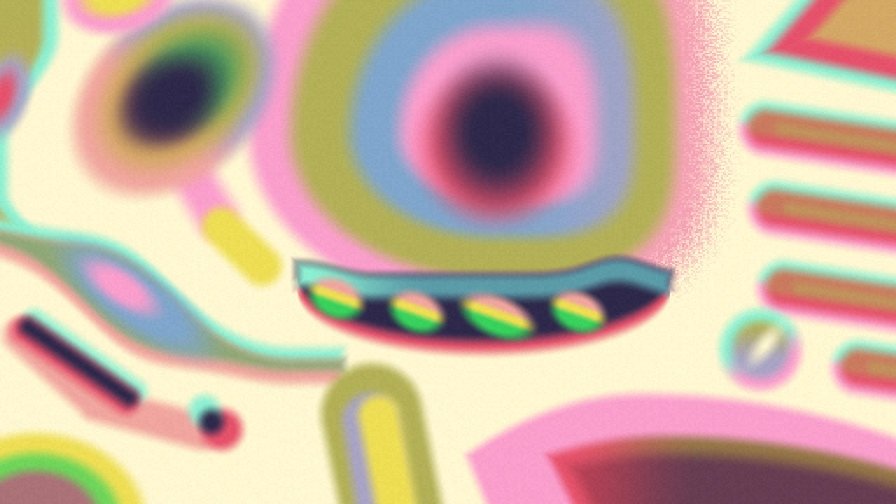
Give the GLSL for this background, as a Shadertoy shader.

```glsl
const vec3 CREAM = vec3(1, .97, .82), PINK = vec3(.98, .62, .8), RED = vec3(.9, .32, .42);
const vec3 NAVY = vec3(.18, .16, .29), MAROON = vec3(.4, .24, .32), OLIVE = vec3(.7, .69, .34);
const vec3 TAN = vec3(.83, .66, .4), PEACH = vec3(.94, .65, .62), BLUE = vec3(.5, .65, .8);
const vec3 LILAC = vec3(.66, .64, .77), TEAL = vec3(.36, .61, .66), MINT = vec3(.55, .94, .82);
const vec3 YELLOW = vec3(.93, .87, .33), GREEN = vec3(.22, .82, .36);

vec2 p;    // position, canvas height = 1
vec3 col;  // colour painted so far

float hash(vec2 v) { return fract(sin(dot(v, vec2(127.1, 311.7))) * 43758.5453); }

float capsule(vec2 a, vec2 b, float r) {
  vec2 ab = b - a;
  return length(p - a - ab * clamp(dot(p - a, ab) / dot(ab, ab), 0., 1.)) - r;
}

// Approximate distance to a turned ellipse
float oval(vec2 c, vec2 r, float angle) {
  float s = sin(angle), k = cos(angle);
  return (length(mat2(k, -s, s, k) * (p - c) / r) - 1.) * min(r.x, r.y);
}

void paint(vec3 ink, float d, float soft) { col = mix(col, ink, 1. - smoothstep(-soft, soft, d)); }
void paint(vec3 ink, float d) { paint(ink, d, .016); }

// Large rounded rings with a dark core
void bigRings(float grain) {
  vec2 q = p - vec2(.984, .734);
  vec2 n = abs(q) / vec2(q.x < 0. ? .49 : .428, q.y < 0. ? .347 : .55);
  float k = q.x < 0. ? 2. : 3., right = smoothstep(0., .35, q.x);
  float d = pow(pow(n.x, k) + pow(n.y, k), 1. / k);
  paint(mix(PINK, PEACH, right * .5), d - 1. + grain * .12 * right, .05 + .07 * right);
  paint(OLIVE, d - .83, .06);
  paint(mix(BLUE, LILAC, right), d - .59 - .06 * right, .06);
  paint(PINK, d - .39 - .13 * right, .06);
  paint(RED, length(q + vec2(0, .024)) - .14, .045);
  paint(NAVY, oval(vec2(.988, .737), vec2(.098, .118), 0.), .055);
}

// Tilted small rings with a stem and a yellow tip
void smallRings() {
  vec2 c = vec2(.345, .808);
  float side = smoothstep(-.1, .12, p.x - c.x + p.y - c.y);
  paint(PINK, capsule(vec2(.37, .67), vec2(.43, .57), .04), .025);
  paint(YELLOW, capsule(vec2(.44, .55), vec2(.52, .472), .038));
  paint(mix(PEACH, LILAC, side), oval(c, vec2(.225, .162), .75), .022);
  paint(mix(TAN, OLIVE, side), oval(c + .01, vec2(.18, .125), .75), .025);
  paint(mix(MAROON, vec3(.3, .6, .36), side), oval(c + .014, vec2(.13, .085), .7), .03);
  paint(NAVY, oval(c, vec2(.09, .065), .65), .035);
}

// Left border, its ribbon and the corner spot
void ribbon() {
  float rim = .1 * smoothstep(.72, .93, p.y) + .105 - .09 * smoothstep(.48, .62, p.y);
  if (p.y > .5) {
    paint(MINT, p.x - rim);
    paint(mix(TAN, OLIVE, p.y), p.x - rim + .03);
  }
  paint(LILAC, oval(vec2(.01, .81), vec2(.045, .08), -.3));
  paint(RED, oval(vec2(.005, .81), vec2(.022, .045), -.3));
  float v = p.y - .537 + .262 * smoothstep(-.07, .58, p.x);
  float w = .022 + .066 * exp(-pow((p.x - .255) / .14, 2.)), end = p.x - .68;
  paint(MINT, max(abs(v - .012) - w, end));
  paint(PEACH, max(abs(v + .014) - w, end));
  paint(mix(OLIVE, TEAL, .4), max(abs(v) - w + .012, end));
  paint(BLUE, oval(vec2(.27, .405), vec2(.16, .055), -.62), .022);
  paint(PINK, oval(vec2(.24, .43), vec2(.075, .03), -.6));
  paint(PINK, oval(vec2(.235, 1.01), vec2(.11, .075), .2));
  paint(YELLOW, oval(vec2(.235, 1.01), vec2(.07, .04), .2));
}

// Dark crescent with a row of striped highlights
void crescent() {
  float t = (p.x - .96) / .37, low = .43 - .13 * sqrt(max(0., 1. - t * t));
  float top = .478 - .024 * smoothstep(.6, .74, p.x) + .032 * exp(-pow((p.x - 1.227) / .08, 2.));
  float d = max(max(p.y - top, low - p.y), (abs(t) - 1.) * .37);
  paint(RED, d);
  paint(NAVY, max(d, low + .024 - p.y));
  paint(mix(MINT, TEAL, smoothstep(.6, .85, p.x)), max(d, top - .045 - p.y));
  for (float i = 0.; i < 4.; i++) {
    vec2 c = vec2(.667 + .16 * i, .372 + .009 * (i - 2.) * (i - 2.));
    float h = p.y - c.y + .35 * (p.x - c.x);
    vec3 ink = mix(GREEN, YELLOW, smoothstep(-.015, .003, h));
    ink = mix(ink, PEACH, smoothstep(.006, .022, h));
    paint(ink, oval(c, vec2(i == 2. ? .07 : .052, .037), -.4), .012);
  }
}

// Gold panel, slanted bars and a small bead
void rightSide() {
  float panel = max(1.217 - .21 * p.x - p.y, .55 + .66 * p.y - .75 * p.x);
  paint(MINT, panel - .025);
  paint(RED, panel);
  paint(TAN, panel + .045);
  for (float i = 0.; i < 4.; i++) {
    vec2 a = vec2(1.52 + .018 * i + .13 * step(3., i), .745 - .158 * i), b = a + vec2(.6, -.09);
    float d = capsule(a, b, .036), lift = p.y - a.y + .15 * (p.x - a.x);
    paint(mix(PINK, MINT, smoothstep(-.01, .02, lift)), d - .017);
    paint(mix(RED, vec3(.79, .48, .37), smoothstep(-.03, 0., lift)), d);
    paint(TAN * .9, capsule(a + vec2(.03, 0), b, .009));
  }
  vec2 c = vec2(1.509, .306), q = p - c;
  paint(mix(PINK, MINT, smoothstep(-.05, .03, q.y - .5 * q.x)), length(q) - .08);
  paint(mix(LILAC, OLIVE, smoothstep(-.03, .06, q.y)), length(q) - .056);
  paint(CREAM, oval(c + .01, vec2(.035, .014), .9));
}

// Dome, arch, hill and dark stroke
void lowerShapes() {
  float x = p.x - 1.273, u = p.x - 1.32, shade = smoothstep(1.12, 1.4, p.x);
  paint(PINK, max(p.y - .218 + x * x * (x < 0. ? 1. : .34), .965 - .4 * p.y - p.x));
  float core = max(p.y - .134 + u * u * (u < 0. ? .7 : .31), 1.136 - .5 * p.y - p.x);
  paint(mix(RED, TAN * .7, shade), core);
  paint(mix(RED * .8, MAROON, shade), core + .035, .022);
  paint(OLIVE, capsule(vec2(.738, .178), vec2(.785, -.05), .1));
  paint(LILAC, capsule(vec2(.735, .165), vec2(.77, -.05), .055));
  paint(YELLOW, capsule(vec2(.752, .175), vec2(.795, -.05), .04));
  float hill = oval(vec2(.07, -.042), vec2(.22, .182), 0.);
  paint(YELLOW, hill);
  paint(mix(GREEN, YELLOW, .3), hill + .04);
  paint(mix(MAROON, PEACH, .5), hill + .075);
  vec2 a = vec2(.05, .345), b = vec2(.25, .205), bend = vec2(.19, .2), tip = vec2(.42, .163);
  paint(PEACH, min(capsule(a - .01, bend, .033), capsule(bend, tip - .02, .035)));
  paint(MINT, capsule(a + .018, b + .018, .022));
  paint(RED, capsule(a, b, .026));
  paint(NAVY, capsule(a + .006, b + .006, .016));
  paint(RED, length(p - tip - vec2(.02, -.015)) - .04);
  paint(MINT, length(p - tip - vec2(-.014, .022)) - .03);
  paint(NAVY, length(p - tip) - .023);
}

void mainImage(out vec4 fragColor, in vec2 fragCoord) {
  p = fragCoord / iResolution.y;
  float grain = hash(floor(p * 288.)) - .5;
  col = CREAM;
  bigRings(grain); smallRings(); ribbon(); crescent(); rightSide(); lowerShapes();
  fragColor = vec4(col + grain * .025, 1);
}
```
